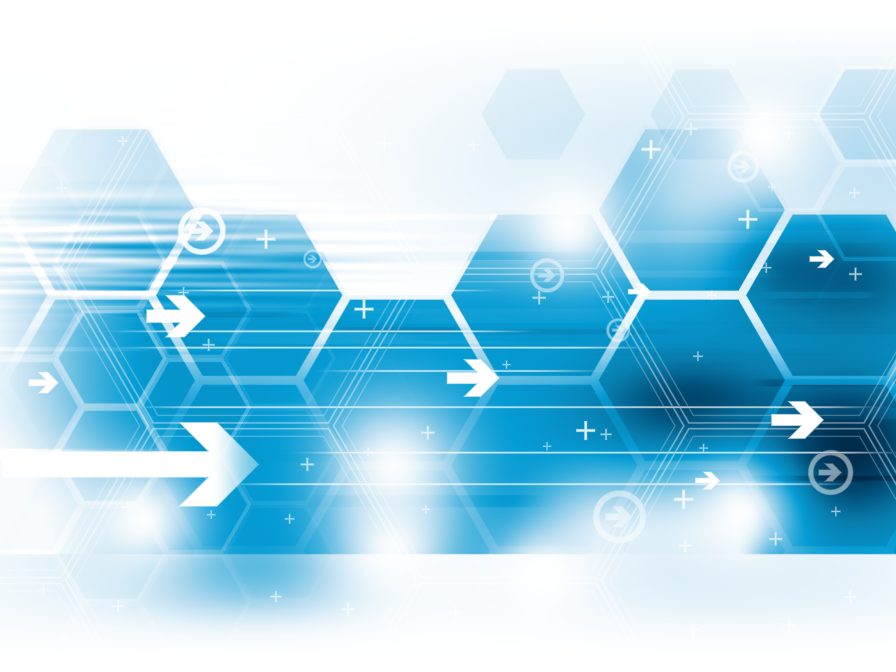
Reproduce this background procedurally as a Shadertoy shader.

```glsl
const float VIEW_HEIGHT = 5.76, PANEL_BOTTOM = 4.75;
const float CELL = .843, SMALL = .483, OUTLINE = 1.53;
const vec2 CELL_ORIGIN = vec2(5.93, 1.8), SMALL_ORIGIN = vec2(4.57, .98), OUTLINE_ORIGIN = vec2(4.36, 3.65);
const int BARS = 24;
// Ink ramp from white to navy
const vec3 RAMP[7] = vec3[7](vec3(1), vec3(.71, .86, .94), vec3(.36, .73, .88),
  vec3(.02, .61, .83), vec3(.03, .49, .68), vec3(0, .29, .45), vec3(0, .16, .28));
// Glows, rings: centre, radius. Arrows: tip, half height. Rays: y, start, end
const vec3 GLOWS[7] = vec3[7](vec3(3.37, 4, .6), vec3(3.37, 4.7, .5), vec3(4.87, 1.93, .42),
  vec3(6.37, 4.4, .42), vec3(6.55, 1.15, .4), vec3(1.22, 4.45, .45), vec3(4.65, 4.95, .45));
const vec3 RINGS[7] = vec3[7](vec3(1.73, 1.98, .18), vec3(5.31, 4.43, .2), vec3(7.12, 4.05, .17),
  vec3(4.69, 2.36, .13), vec3(6.37, 1.43, .12), vec3(2.68, 2.22, .07), vec3(5.3, 2.83, .09));
const vec3 ARROWS[7] = vec3[7](vec3(1.76, 2.71, .18), vec3(4.28, 3.24, .16), vec3(7.06, 3.6, .16),
  vec3(7.15, 2.22, .075), vec3(6.17, 4.12, .075), vec3(5.58, 2.5, .07), vec3(.5, 3.28, .09));
const vec3 RAYS[7] = vec3[7](vec3(2.49, 1.2, 4.4), vec3(2.84, .8, 4.7), vec3(2.98, .9, 5.7),
  vec3(3.18, 2.6, 5.3), vec3(3.49, 1, 7.7), vec3(3.88, 2.4, 7.9), vec3(4.15, 1.8, 7.4));
const vec2 CROSSES[6] = vec2[6](vec2(5.58, 1.28), vec2(6.41, 1.88), vec2(2.28, 2.05),
  vec2(3.12, 2.65), vec2(5.02, 3.69), vec2(5.86, 4.28));

float pixel;

float hash(vec2 p) { return fract(sin(dot(p, vec2(127.1, 311.7))) * 4375.85); }
float fill(float d) { return 1. - smoothstep(-pixel, pixel, d); }
float fall(float a, float b, float x) { return 1. - smoothstep(a, b, x); }
float blob(vec2 p, float x, float y, float rx, float ry) {
  vec2 q = (p - vec2(x, y)) / vec2(rx, ry);
  return exp(-dot(q, q));
}

float slope(vec2 corner, vec2 offset) {
  float angle = 6.2832 * hash(corner);
  return dot(vec2(cos(angle), sin(angle)), offset);
}
float gradientNoise(vec2 p) {
  vec2 i = floor(p), f = p - i, u = f * f * (3. - 2. * f), e = vec2(1, 0);
  return mix(mix(slope(i, f), slope(i + e, f - e), u.x),
    mix(slope(i + e.yx, f - e.yx), slope(i + 1., f - 1.), u.x), u.y);
}

// Offset from the nearest centre of a flat-topped honeycomb
vec2 hexLocal(vec2 p, float size) {
  vec2 period = vec2(3, 1.732) * size;
  vec2 a = p - period * round(p / period);
  vec2 b = p - period * (floor(p / period) + .5);
  return dot(a, a) < dot(b, b) ? a : b;
}
float hexDist(vec2 p, float inradius) {
  p = abs(p);
  return max(p.y, .866 * p.x + .5 * p.y) - inradius;
}
float arrowDist(vec2 p, float h, float len) {
  float y = abs(p.y), k = p.x + y;
  float head = max(max(k, -k - .9 * h) * .707, y - h);
  return min(head, max(y - .31 * h, max(-len - p.x, p.x + .5 * h)));
}
float crossDist(vec2 p, float size) {
  p = abs(p);
  return max(max(p.x, p.y) - size, min(p.x, p.y) - .14 * size);
}

float panelInk(vec2 p) {
  float ink = 3.1 * smoothstep(-.3, 1.5, p.x - .6 * smoothstep(3.3, 4.6, p.y));
  ink *= mix(.25, 1., smoothstep(1.6, 2.8, p.y));
  ink *= 1. - .85 * smoothstep(3.7, 4.6, p.y) * smoothstep(4.3, 5.2, p.x) * fall(6.3, 6.6, p.x);
  ink += .8 * blob(p, 5.4, 1.6, .35, .6) + blob(p, 6.6, 2.2, .4, .4);
  ink += 2.4 * blob(p, 7.3, 2.2, .8, .55) + 2. * blob(p, 5.9, 3.45, .8, .4);
  return ink + 2.8 * blob(p, 7.3, 3.85, .65, .6);
}

void mainImage(out vec4 fragColor, in vec2 fragCoord) {
  pixel = VIEW_HEIGHT / iResolution.y;
  vec2 p = vec2(fragCoord.x, iResolution.y - fragCoord.y) * pixel; // y runs down

  // Soft haze
  float ink = .5 * blob(p, 5.6, 1.4, 2., .9) + .5 * blob(p, 7.7, 1.5, 1., .9)
    + 1.9 * blob(p, 2.2, 4.85, .95, .45) + .35 * blob(p, .8, 4.2, 1.2, 1.3) + .45 * blob(p, 6.2, 4.9, 2., .6);

  // Panel with a stepped top edge
  vec2 local = hexLocal(p - CELL_ORIGIN, CELL), centre = p - local;
  float column = round((centre.x - CELL_ORIGIN.x) / (1.5 * CELL)) + 4.;
  float top = CELL_ORIGIN.y + .866 * CELL * (2. - abs(mod(column, 4.) - 2.));
  float panel = step(top - .3, centre.y) * fill(p.y - PANEL_BOTTOM);
  float gap = (1. - fill(hexDist(local, .82 * CELL))) * mix(.92, .15, smoothstep(2.6, 3.6, p.y));
  ink = mix(ink, panelInk(p), panel * (1. - gap));

  // Small honeycomb
  local = hexLocal(p - SMALL_ORIGIN, SMALL);
  centre = p - local;
  float cell = fill(hexDist(local, .8 * SMALL));
  float row = step(4.3, centre.x) * step(abs(centre.y - 1.), .15);
  float sides = blob(centre, .9, 3.4, 1.2, 1.5) + blob(centre, 7.4, 1.3, .7, .6);
  ink += cell * (.22 * row + .2 * sides);
  ink *= 1. - .4 * (1. - cell) * min(sides, 1.);

  // Motion streaks and bars
  ink += 3.2 * gradientNoise(p * vec2(.5, 17)) * blob(p, 1.3, 2.2, 1.3, .4);
  for (int i = 0; i < BARS; i++) {
    float n = float(i), reach = .5 + 1.3 * hash(vec2(n, 3));
    vec2 q = abs(p - vec2(8. * hash(vec2(n, 1)), 1.8 + 2.5 * hash(vec2(n, 2))));
    float bar = fill(q.y - .01 - .06 * hash(vec2(n, 4))) * fall(.6 * reach, reach, q.x);
    ink += bar * (hash(vec2(n, 5)) - .4) * mix(.25, 1., panel);
  }

  // Outlines, glows, rays, arrows and rings
  float edge = hexDist(hexLocal(p - OUTLINE_ORIGIN, OUTLINE), .866 * OUTLINE);
  float white = .5 * fill(abs(edge + .025) - .006) + .35 * fill(abs(edge + .09) - .004);
  for (int i = 0; i < 7; i++) {
    vec3 glow = GLOWS[i], ray = RAYS[i], arrow = ARROWS[i], ring = RINGS[i];
    ink *= 1. - .97 * blob(p, glow.x, glow.y, glow.z, glow.z);
    float ends = smoothstep(ray.y, ray.y + .8, p.x) * fall(ray.z - .8, ray.z, p.x);
    white = max(white, .8 * ends * fill(abs(p.y - ray.x) - .007));
    white = max(white, fill(arrowDist(p - arrow.xy, arrow.z, 2.8 * arrow.z)));
    vec2 q = (p - ring.xy) / ring.z;
    float badge = min(abs(length(q) - 1.) - .13, arrowDist(q - vec2(.55, 0), .45, 1.15));
    white = max(white, (i == 0 ? .9 : .5) * fill(badge * ring.z));
  }
  ink *= smoothstep(0., .7, p.y) * fall(5.1, 5.75, p.y);
  float bigArrow = fill(arrowDist(p - vec2(2.22, 3.98), .36, 2.2));
  white = max(white, bigArrow * (1. - .6 * smoothstep(1.8, 2.25, p.x)));

  // Crosses, large and scattered
  for (int i = 0; i < 6; i++) white = max(white, .9 * fill(crossDist(p - CROSSES[i], .08)));
  vec2 tile = floor(p / .7), jitter = .2 + .6 * vec2(hash(tile + 7.), hash(tile + 19.));
  float spark = fill(crossDist(p - .7 * (tile + jitter), .03 + .03 * hash(tile)));
  white = max(white, .7 * spark * step(.45, hash(tile + 31.)));

  vec3 color = RAMP[0];
  for (int i = 1; i < 7; i++) color = mix(color, RAMP[i], clamp(ink - float(i - 1), 0., 1.));
  fragColor = vec4(mix(color, vec3(1), min(white, 1.)), 1);
}
```
